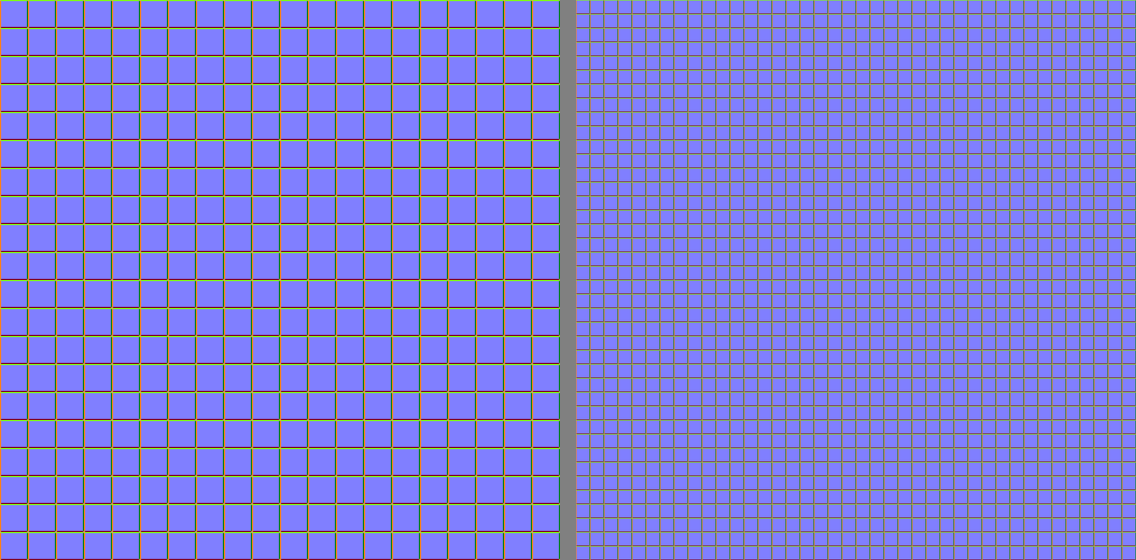
Left, the tile; right, the same tile 2 across and 2 down.
Give the GLSL for this texture map, as a WebGL 1 fragment shader.

```glsl
precision highp float;
// Tangent-space normal map of a square tile grid with thin V-shaped grooves.

uniform vec2 u_resolution;

const vec2 TILE_COUNT = vec2(20.0);   // repeats across and down
const float WALL_WIDTH = 0.041;       // one groove wall, in tile units
const vec3 FLAT_FACE = vec3(0.502, 0.498, 1.0);
const vec3 WALL_RIGHT = vec3(1.0, 0.50, 0.08);
const vec3 WALL_LEFT = vec3(0.0, 0.50, 0.10);
const vec3 WALL_UPPER = vec3(0.50, 0.0, 0.12);
const vec3 WALL_LOWER = vec3(0.50, 1.0, 0.06);
const vec3 CROSSING = vec3(0.80, 0.70, 0.42);
const float CROSSING_TINT = 0.65;     // how far crossings lean to the pale colour

// Share of a pixel-wide window around p that lies between lo and hi.
vec2 coverage(vec2 p, float lo, float hi, vec2 pixel) {
  vec2 overlap = min(vec2(hi), p + 0.5 * pixel) - max(vec2(lo), p - 0.5 * pixel);
  return clamp(overlap / pixel, 0.0, 1.0);
}

void main() {
  vec2 tile = gl_FragCoord.xy / u_resolution * TILE_COUNT;
  vec2 pixel = TILE_COUNT / u_resolution;

  // Signed distance to the nearest groove centre; wraps at the canvas edges.
  vec2 offset = fract(tile + 0.5) - 0.5;
  vec2 before = coverage(offset, -WALL_WIDTH, 0.0, pixel);
  vec2 after = coverage(offset, 0.0, WALL_WIDTH, pixel);
  vec2 groove = before + after;

  // Vertical and horizontal walls, weighted by their coverage.
  vec3 vertical = WALL_LEFT * before.x + WALL_RIGHT * after.x;
  vec3 horizontal = WALL_LOWER * before.y + WALL_UPPER * after.y;

  // Walls meet in a paler blend where two grooves cross.
  vec3 meeting = 0.5 * (vertical * groove.y + horizontal * groove.x);
  vec3 crossing = mix(meeting, CROSSING * groove.x * groove.y, CROSSING_TINT);

  vec2 face = 1.0 - groove;
  vec3 color = FLAT_FACE * face.x * face.y
             + vertical * face.y
             + horizontal * face.x
             + crossing;
  gl_FragColor = vec4(color, 1.0);
}
```
